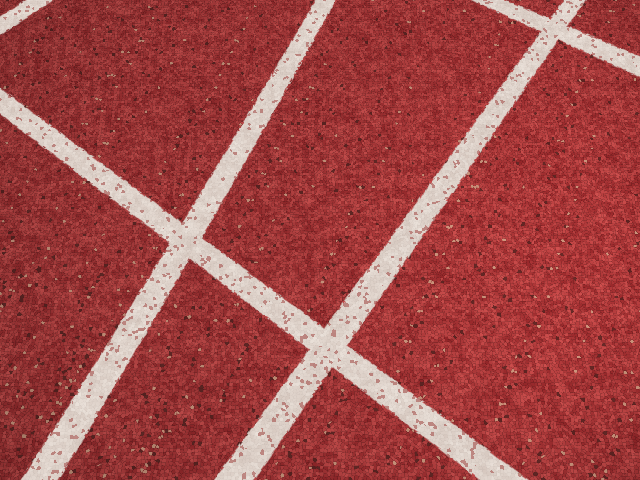
Write a Shadertoy shader that draws this texture.

```glsl
const float GRAINS = 135.0;        // granules per canvas height
const float PERSPECTIVE = 0.3;     // how much granules shrink toward the top
const float EDGE_ROUGHNESS = 0.004;
const float PIT_SHARE = 0.09;      // granules showing through the paint
const float DARK_FLECKS = 0.03;
const float PALE_FLECKS = 0.008;
const vec3 RUBBER_DARK = vec3(0.49, 0.125, 0.135);
const vec3 RUBBER_LIGHT = vec3(0.70, 0.275, 0.27);
const vec3 FLECK_DARK = vec3(0.27, 0.12, 0.11);
const vec3 FLECK_PALE = vec3(0.74, 0.61, 0.50);
const vec3 PAINT_DULL = vec3(0.83, 0.77, 0.735);
const vec3 PAINT_CLEAN = vec3(0.925, 0.89, 0.86);
const vec3 PAINT_PIT = vec3(0.69, 0.42, 0.40);

float hash(vec2 p) {
    return fract(sin(dot(p, vec2(127.1, 311.7))) * 43758.5453);
}

vec2 hash2(vec2 p) {
    return vec2(hash(p), hash(p + 57.3));
}

float valueNoise(vec2 p) {
    vec2 i = floor(p), f = fract(p);
    f = f * f * (3.0 - 2.0 * f);
    return mix(mix(hash(i), hash(i + vec2(1, 0)), f.x),
               mix(hash(i + vec2(0, 1)), hash(i + vec2(1, 1)), f.x), f.y);
}

// Cellular granules: xy = cell id, z = gap between nearest two distances
vec3 granules(vec2 p) {
    vec2 base = floor(p), id = base;
    float nearest = 8.0, second = 8.0;
    for (int y = -1; y <= 1; y++) {
        for (int x = -1; x <= 1; x++) {
            vec2 cell = base + vec2(x, y);
            float d = length(cell + 0.1 + 0.8 * hash2(cell) - p);
            if (d < nearest) {
                second = nearest;
                nearest = d;
                id = cell;
            } else {
                second = min(second, d);
            }
        }
    }
    return vec3(id, second - nearest);
}

// Signed distance to a tapering, slightly bowed stripe through a and b
float stripe(vec2 p, vec2 a, vec2 b, float halfA, float halfB, float bow) {
    vec2 along = b - a;
    float t = dot(p - a, along) / dot(along, along);
    vec2 normal = normalize(vec2(along.y, -along.x));
    float offset = dot(p - a, normal) - bow * 4.0 * t * (1.0 - t);
    return abs(offset) - mix(halfA, halfB, t);
}

float laneMarkings(vec2 p) {
    // Lane dividers
    float d = stripe(p, vec2(0.679, 1.0), vec2(0.083, 0.0), 0.018, 0.033, -0.006);
    d = min(d, stripe(p, vec2(1.198, 1.0), vec2(0.488, 0.0), 0.0185, 0.034, 0.0));
    d = min(d, stripe(p, vec2(0.0, 0.946), vec2(0.082, 1.0), 0.016, 0.016, 0.0));
    // Crossing lines
    d = min(d, stripe(p, vec2(0.0, 0.79), vec2(1.05, 0.0), 0.0215, 0.0302, 0.0));
    return min(d, stripe(p, vec2(1.016, 1.0), vec2(1.333, 0.861), 0.014, 0.0198, 0.0));
}

void mainImage(out vec4 fragColor, in vec2 fragCoord) {
    vec2 p = fragCoord / iResolution.y;
    float pixel = 1.0 / iResolution.y;

    // Granular ground
    vec2 ground = vec2(p.x - 0.667, p.y) * (1.0 + PERSPECTIVE * p.y);
    vec3 grain = granules(ground * GRAINS);
    float tone = hash(grain.xy + 13.7);
    float fleck = hash(grain.xy + 91.2);
    float seam = smoothstep(0.0, 0.3, grain.z);
    float mottling = valueNoise(ground * 38.0);

    // Rubber surface and scattered flecks
    float lightness = clamp(0.75 * tone + 0.35 * mottling, 0.0, 1.0);
    vec3 rubber = mix(RUBBER_DARK, RUBBER_LIGHT, lightness) * mix(0.82, 1.03, seam);
    rubber = mix(rubber, FLECK_DARK, 0.8 * step(1.0 - DARK_FLECKS, fleck));
    rubber = mix(rubber, FLECK_PALE, 0.8 * seam * step(fleck, PALE_FLECKS));

    // Warm light on the right, dimmer corners
    float glow = exp(-3.5 * dot(p - vec2(1.2, 0.45), p - vec2(1.2, 0.45)));
    float corner = length((p - vec2(0.75, 0.5)) * vec2(0.9, 1.0));
    rubber *= 0.99 + 0.11 * glow - 0.12 * smoothstep(0.45, 0.95, corner);
    rubber.r += 0.025 * glow;

    // Worn paint
    vec3 paint = mix(PAINT_DULL, PAINT_CLEAN, 0.55 * tone + 0.45 * mottling);
    paint *= mix(0.965, 1.0, seam);
    float wear = PIT_SHARE * (0.4 + 1.2 * mottling);
    paint = mix(paint, PAINT_PIT, 0.75 * step(fleck, wear));

    float edge = laneMarkings(p) + (tone - 0.5) * EDGE_ROUGHNESS;
    float coverage = 1.0 - smoothstep(-pixel, pixel, edge);
    fragColor = vec4(mix(rubber, paint, coverage), 1.0);
}
```
